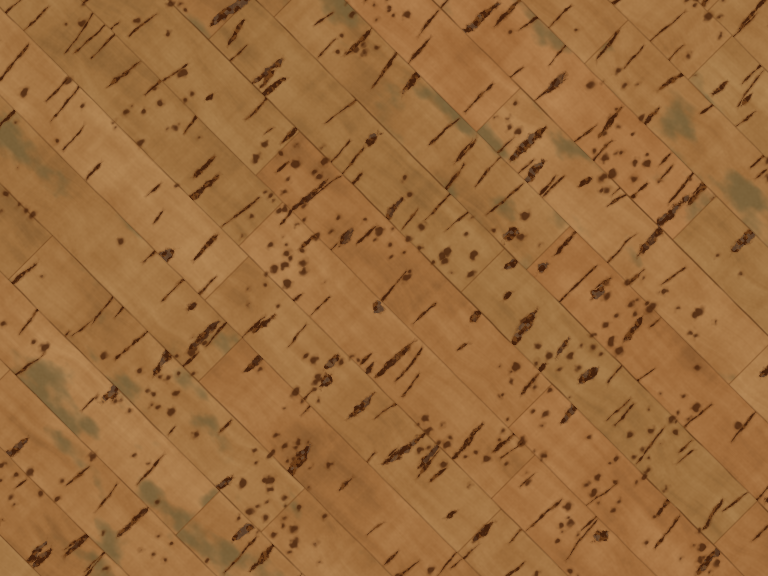
Give the GLSL for this texture, as a WebGL 1 fragment shader.

```glsl
precision highp float;
// Cork parquet: diagonal strips cut into planks, each with its own tone and
// soft grain. Ragged dark lenticels run across the strips, with pits, grey
// stains and thin seams layered over the wood by hashed cells and noise.
uniform vec2 u_resolution;

const float STRIP_WIDTH = 0.108;
const float PLANK_LENGTH = 0.62;
const vec3 HONEY = vec3(0.655, 0.475, 0.285);
const vec3 TAN = vec3(0.61, 0.42, 0.23);
const vec3 BROWN = vec3(0.53, 0.36, 0.19);
const vec3 RUST = vec3(0.43, 0.245, 0.09);
const vec3 BARK = vec3(0.24, 0.11, 0.035);
const vec3 ASH = vec3(0.43, 0.34, 0.26);
const vec3 STAIN = vec3(0.43, 0.355, 0.21);

float hash(vec2 p) {
  vec3 q = fract(vec3(p.xyx) * 0.1031);
  q += dot(q, q.yzx + 33.33);
  return fract((q.x + q.y) * q.z);
}

float noise(vec2 p) {
  vec2 i = floor(p), f = fract(p);
  f = f * f * (3.0 - 2.0 * f);
  return mix(mix(hash(i), hash(i + vec2(1.0, 0.0)), f.x),
             mix(hash(i + vec2(0.0, 1.0)), hash(i + 1.0), f.x), f.y);
}

float fbm(vec2 p) {
  float sum = 0.0, amp = 0.53;
  for (int i = 0; i < 4; i++) {
    sum += amp * noise(p);
    p = p * 2.03 + 17.3;
    amp *= 0.5;
  }
  return sum;
}

// Distance to the nearest lenticel in one strip; y holds its half width.
vec2 lenticels(vec2 q, float strip, float cellSize, float density, float seed) {
  vec2 best = vec2(1.0, 0.0);
  float rag = fbm(q * 95.0 + seed) - 0.5;
  float bend = fbm(q * 24.0 + seed) - 0.5;
  float cell = floor(q.x / cellSize);
  for (int i = -1; i <= 1; i++) {
    vec2 id = vec2(cell + float(i), strip * 7.0 + seed);
    float cluster = noise(id * vec2(0.4, 0.23) + 5.0);
    float present = step(hash(id + 3.1), density * (0.35 + 1.3 * cluster));
    float size = hash(id + 41.7);
    float halfLength = mix(0.008, 0.046, hash(id + 11.3));
    float halfWidth = mix(0.0011, 0.0085, size * size * size);
    vec2 centre = vec2((id.x + hash(id + 23.9)) * cellSize,
                       (strip + hash(id + 31.1)) * STRIP_WIDTH);
    vec2 d = q - centre;
    d.x += d.y * (hash(id + 57.0) - 0.5) * 0.35 + bend * 0.008;
    float taper = 1.0 - d.y * d.y / (halfLength * halfLength);
    float width = halfWidth * sqrt(max(taper, 0.0));
    float dist = max(abs(d.x) - width, (abs(d.y) - halfLength) * 0.6);
    dist += rag * (0.0025 + halfWidth * 1.5);
    dist = mix(1.0, dist, present);
    if (dist < best.x) best = vec2(dist, halfWidth);
  }
  return best;
}

// Distance to small clustered round pits.
float pits(vec2 q, float cellSize) {
  float best = 1.0;
  vec2 cell = floor(q / cellSize);
  float rag = (noise(q * 170.0) - 0.5) * 0.005;
  for (int j = -1; j <= 1; j++) {
    for (int i = -1; i <= 1; i++) {
      vec2 id = cell + vec2(float(i), float(j));
      float cluster = smoothstep(0.55, 0.9, noise(id * 0.22 + 9.0));
      vec2 centre = (id + vec2(hash(id + 2.0), hash(id + 7.0))) * cellSize;
      float radius = mix(0.002, 0.007, pow(hash(id + 13.0), 2.0));
      float dist = length((q - centre) * vec2(1.0, 0.75)) - radius + rag;
      best = min(best, mix(1.0, dist, step(hash(id + 19.0), 0.03 + 0.55 * cluster)));
    }
  }
  return best;
}

float cover(float dist, float softness) {
  return 1.0 - smoothstep(-softness, softness, dist);
}

vec3 woodColour(vec2 q, vec2 plank) {
  float tint = hash(plank + 4.0) - 0.5;
  vec2 g = q + plank * 3.7;
  float tone = 0.58 + (hash(plank + 8.0) - 0.5) * 0.9;
  tone += (fbm(g * vec2(9.0, 13.0)) - 0.5) * 2.2;
  tone += (fbm(g * vec2(10.0, 75.0) + noise(g * 12.0) * 2.0) - 0.5) * 1.5;
  tone += (fbm(g * vec2(75.0, 11.0)) - 0.5) * 0.9;
  vec3 wood = HONEY + (TAN - HONEY) * min(tone, 1.0);
  wood = mix(wood, BROWN, clamp(tone - 1.0, 0.0, 1.0));
  return wood + tint * vec3(0.02, -0.015, -0.012);
}

void main() {
  vec2 p = gl_FragCoord.xy / u_resolution.y;
  float pixel = 1.0 / u_resolution.y;
  // Axes along and across the strips, kept positive for the hashes.
  vec2 q = vec2(p.x - p.y, p.x + p.y) * 0.7071 + vec2(3.0, 1.03);
  q.y += (noise(q * 28.0) - 0.5) * 0.0016;

  float strip = floor(q.y / STRIP_WIDTH);
  float along = q.x / PLANK_LENGTH + hash(vec2(strip, 6.0)) * 5.0;
  vec2 plank = vec2(floor(along), strip);
  vec3 colour = woodColour(q, plank);

  // Smoky stains, confined to some planks.
  float smoke = smoothstep(0.56, 0.78, fbm(q * vec2(11.0, 19.0) + plank * 5.0));
  colour = mix(colour, STAIN, smoke * step(0.55, hash(plank + 27.0)) * 0.75);

  // Seams between strips and at plank ends.
  float edgeLine = floor(q.y / STRIP_WIDTH + 0.5);
  float sideDist = abs(q.y - edgeLine * STRIP_WIDTH);
  float endDist = abs(fract(along + 0.5) - 0.5) * PLANK_LENGTH;
  float wear = smoothstep(0.35, 0.75, noise(vec2(q.x * 22.0, edgeLine * 9.0)));
  float sideDark = 0.3 + 0.55 * wear * hash(vec2(edgeLine, 77.0));
  colour = mix(colour, RUST * 0.8, cover(sideDist - 0.0011, pixel) * sideDark);
  colour = mix(colour, RUST, cover(endDist - 0.0009, pixel) * 0.5);

  // Pits, then large and fine lenticels with rusty rims and ashen flecks.
  float pit = pits(q, 0.021);
  colour = mix(colour, RUST, cover(pit - 0.001, 0.004) * 0.5);
  colour = mix(colour, BARK, cover(pit + 0.001, 0.0022) * 0.65);
  vec2 bold = lenticels(q, strip, 0.047, 0.52, 1.0);
  vec2 fine = lenticels(q, strip, 0.031, 0.22, 40.0);
  vec2 crack = bold.x < fine.x ? bold : fine;
  float fleck = fbm(q * 190.0);
  colour = mix(colour, RUST, cover(crack.x - 0.0012, 0.0035) * 0.65);
  vec3 core = mix(BARK, RUST, smoothstep(0.42, 0.72, fleck));
  float ash = smoothstep(0.5, 0.66, noise(q * 150.0 + 8.0));
  core = mix(core, ASH, ash * smoothstep(0.003, 0.007, crack.y) * 0.6);
  colour = mix(colour, core, cover(crack.x, pixel * 0.8) * 0.9);

  colour += (noise(q * 260.0) - 0.5) * 0.016;
  gl_FragColor = vec4(colour, 1.0);
}
```
